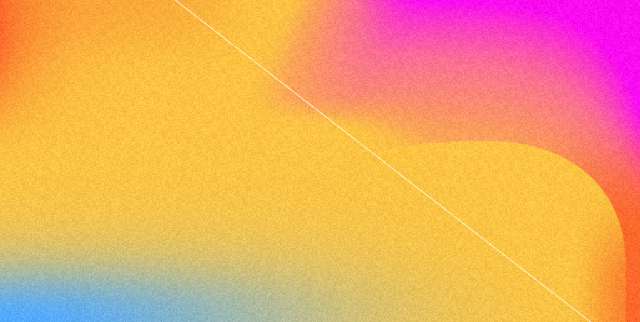
Write a Shadertoy shader that draws this background.

```glsl
#define YELLOW vec3(0.985, 0.770, 0.260)
#define SALMON vec3(0.980, 0.600, 0.370)
#define PINK vec3(0.980, 0.430, 0.580)
#define MAGENTA vec3(0.975, 0.050, 0.940)
#define RED_ORANGE vec3(0.985, 0.410, 0.170)
#define BEIGE vec3(0.840, 0.770, 0.500)
#define BLUE vec3(0.320, 0.670, 1.000)
#define LINE_COLOR vec3(1.000, 0.960, 0.820)
#define LINE_WIDTH 0.003
#define GRAIN_AMOUNT 0.075
#define GRAIN_CELLS 258.0

float hash(vec2 cell) {
    return fract(sin(dot(cell, vec2(12.9898, 78.233))) * 43758.5453);
}

// Smooth falloff from 1 at zero
float bell(float x, float width) {
    return exp(-x * x / (width * width));
}

// Yellow, salmon, pink, magenta
vec3 heatRamp(float heat) {
    vec3 color = mix(YELLOW, SALMON, smoothstep(0.0, 0.35, heat));
    color = mix(color, PINK, clamp((heat - 0.30) / 0.30, 0.0, 1.0));
    return mix(color, MAGENTA, clamp((heat - 0.60) / 0.38, 0.0, 1.0));
}

// Negative inside the rounded hill, which extends down past the canvas
float hillDistance(vec2 p) {
    vec2 q = p - vec2(1.503, 0.171);
    float radiusX = q.x > 0.0 ? 0.440 : 0.715;
    q = vec2(abs(q.x) / radiusX, max(q.y, 0.0) / 0.391);
    float level = pow(pow(q.x, 2.25) + pow(q.y, 2.25), 1.0 / 2.25);
    return (level - 1.0) * 0.4;
}

float lineDistance(vec2 p, vec2 a, vec2 b) {
    vec2 direction = normalize(b - a);
    return abs(dot(p - a, vec2(-direction.y, direction.x)));
}

// Heat strongest along the top and right sides
float heatField(vec2 p, float depth, float fromRight) {
    float heat = max(1.0 - 1.43 * pow(depth, 0.72), 0.0);
    float start = 0.80 - 0.67 * depth;
    heat *= smoothstep(start, start + 0.54, p.x);
    float lowerFade = 1.0 - smoothstep(0.28, 0.46, depth);
    heat *= mix(lowerFade, 1.0, smoothstep(1.0, 1.4, p.x));
    return heat + 0.65 * exp(-fromRight / 0.17);
}

void mainImage(out vec4 fragColor, in vec2 fragCoord) {
    float pixel = 1.0 / iResolution.y;
    vec2 p = fragCoord * pixel;
    float depth = max(1.0 - p.y, 0.0);
    float fromRight = max(iResolution.x * pixel - p.x, 0.0);

    // Orange top band and left corner
    vec3 ground = YELLOW;
    float topBand = (1.0 - smoothstep(0.0, 0.26, depth)) * (1.0 - smoothstep(0.45, 0.90, p.x));
    ground = mix(ground, vec3(0.98, 0.65, 0.22), 0.8 * topBand);
    float corner = exp(-p.x / 0.13) * (1.0 - smoothstep(0.08, 0.52, depth));
    ground = mix(ground, RED_ORANGE, corner);

    // Cool glow rising from the lower left
    float haze = bell(p.y, 0.28) * (1.0 - smoothstep(0.7, 1.7, p.x));
    ground = mix(ground, BEIGE, 0.6 * haze);
    ground = mix(ground, BLUE, bell(p.y, 0.17) * bell(p.x, 0.85));

    // Orange shade inside the hill's right flank
    float flank = smoothstep(1.76, 1.97, p.x) * smoothstep(0.55, 0.90, depth);
    ground = mix(ground, vec3(0.98, 0.50, 0.18), flank);

    // Hot sky, turning red down the right side
    float heat = heatField(p, depth, fromRight);
    vec3 sky = mix(ground, heatRamp(heat), smoothstep(0.0, 0.25, heat));
    float redness = smoothstep(0.33, 0.72, depth) * (1.0 - smoothstep(0.05, 0.50, fromRight));
    sky = mix(sky, RED_ORANGE, redness);

    // Hill edge
    float edge = max(pixel, 0.003);
    vec3 color = mix(ground, sky, smoothstep(-edge, edge, hillDistance(p)));

    // Thin diagonal line
    float stroke = lineDistance(p, vec2(0.544, 1.0), vec2(1.834, 0.0));
    float coverage = clamp((0.5 * LINE_WIDTH - stroke) / pixel + 0.5, 0.0, 1.0);
    color = mix(color, LINE_COLOR, 0.9 * coverage);

    // Film grain
    color += GRAIN_AMOUNT * (hash(floor(p * GRAIN_CELLS)) - 0.5);
    fragColor = vec4(clamp(color, 0.0, 1.0), 1.0);
}
```
